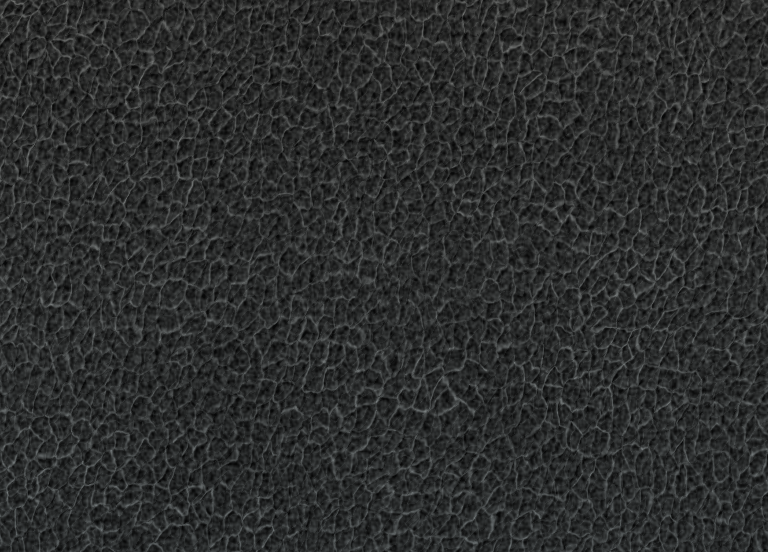
This texture is drawn by a Shadertoy shader. Its source:

```glsl
// Dark charcoal leather: tall pebbled cells parted by fine pale creases.
#define CELLS vec2(37.0, 27.0)    // cells per canvas height, across and up
#define LEAN 0.16                 // slant of the cells to the right
#define BASE_TONE 0.150
#define CREASE_LIGHT 0.165
#define CREASE_WIDTH 0.075        // in cells
#define SHADOW_DEPTH 0.085
#define WRINKLE_LIGHT 0.065
#define GRAIN_FINE 0.13
#define GRAIN_COARSE 0.11
#define LIGHT_DIR vec2(-0.8, 0.6)
#define TINT_TOP vec3(0.985, 1.0, 0.985)
#define TINT_BOTTOM vec3(0.945, 1.0, 1.01)

vec2 hash2(vec2 p) {
    vec3 q = fract(p.xyx * vec3(0.1031, 0.1030, 0.0973));
    q += dot(q, q.yzx + 33.33);
    return fract((q.xx + q.yz) * q.zy);
}

float cornerSlope(vec2 corner, vec2 offset) {
    float angle = 6.2832 * hash2(corner).x;
    return dot(vec2(cos(angle), sin(angle)), offset);
}

float gradientNoise(vec2 p) {
    vec2 i = floor(p), f = fract(p);
    vec2 u = f * f * f * (f * (f * 6.0 - 15.0) + 10.0);
    vec2 e = vec2(1.0, 0.0);
    float low = mix(cornerSlope(i, f), cornerSlope(i + e, f - e), u.x);
    float high = mix(cornerSlope(i + e.yx, f - e.yx), cornerSlope(i + 1.0, f - 1.0), u.x);
    return mix(low, high, u.y);
}

vec2 noisePair(vec2 p) {
    return vec2(gradientNoise(p), gradientNoise(p + 57.3));
}

// Returns distance to the nearest cell border, its facing to the light, its strength.
vec3 cellBorder(vec2 p) {
    vec2 base = floor(p), f = fract(p);
    vec2 nearest = vec2(0.0), nearestId = vec2(0.0);
    float best = 9.0;
    for (int y = -1; y <= 1; y++)
    for (int x = -1; x <= 1; x++) {
        vec2 id = vec2(x, y);
        vec2 r = id + 0.08 + 0.84 * hash2(base + id) - f;
        float d = dot(r, r);
        if (d < best) { best = d; nearest = r; nearestId = id; }
    }
    vec3 border = vec3(9.0, 0.0, 0.0);
    for (int y = -2; y <= 2; y++)
    for (int x = -2; x <= 2; x++) {
        vec2 id = vec2(x, y);
        if (id == nearestId) continue;
        vec2 r = id + 0.08 + 0.84 * hash2(base + id) - f;
        vec2 normal = normalize(r - nearest);
        float d = dot(0.5 * (r + nearest), normal);
        if (d < border.x) {
            float strength = hash2(2.0 * base + id + nearestId + 311.0).y;
            border = vec3(d, dot(normal, LIGHT_DIR), strength);
        }
    }
    return border;
}

float creaseLine(float d, float width) {
    return exp(-d * d / (width * width));
}

void mainImage(out vec4 fragColor, in vec2 fragCoord) {
    vec2 p = fragCoord / iResolution.y + 3.0;
    float pixel = CELLS.y / iResolution.y;

    // Bend the hide, then wobble the single creases
    vec2 hide = p + 0.035 * noisePair(p * 2.6) + 0.010 * noisePair(p * 9.0);
    hide.x -= LEAN * hide.y;
    vec2 cell = hide * CELLS;
    cell += 0.30 * noisePair(cell * 1.1) + 0.10 * noisePair(cell * 3.1 + 19.0);

    // Main creases: pale ridge with a shadow on the side away from the light
    vec3 border = cellBorder(cell);
    float patchy = 0.95 + 0.45 * gradientNoise(p * 5.0 + 8.0);
    float strength = mix(0.25, 1.1, border.z) * patchy;
    float width = max(CREASE_WIDTH, 0.7 * pixel);
    float tone = BASE_TONE + CREASE_LIGHT * strength * creaseLine(border.x, width);
    float shade = exp(-border.x / 0.16) * (1.0 - creaseLine(border.x, width));
    tone -= SHADOW_DEPTH * shade * (0.35 + border.y);

    // Faint wrinkles that split the pebbles
    vec3 wrinkle = cellBorder(cell * vec2(1.7, 1.9) + 41.0);
    float wrinkleWidth = max(0.11, 1.2 * pixel);
    tone += WRINKLE_LIGHT * wrinkle.z * creaseLine(wrinkle.x, wrinkleWidth);
    tone -= 0.03 * wrinkle.y * exp(-wrinkle.x / 0.2);

    // Pores and slow drift of tone
    tone += GRAIN_FINE * gradientNoise(p * vec2(150.0, 135.0));
    tone += GRAIN_COARSE * gradientNoise(hide * vec2(85.0, 68.0) + 23.0);
    tone += 0.022 * gradientNoise(p * 2.2 + 5.0);

    vec3 tint = mix(TINT_BOTTOM, TINT_TOP, fragCoord.y / iResolution.y);
    fragColor = vec4(clamp(tone, 0.03, 1.0) * tint, 1.0);
}
```
